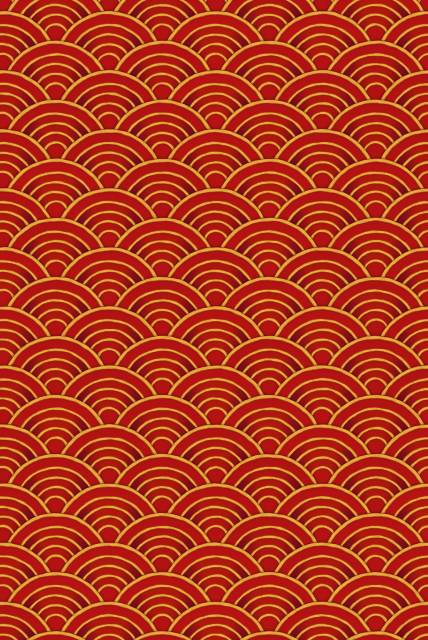
This pattern is drawn by a Shadertoy shader. Its source:

```glsl
// Overlapping red scallop waves with hand-painted gold rings.
#define TILES_HIGH 6.0     // canvas height in fan spacings
#define ROW_PITCH 0.2768   // vertical step between rows of fans
#define FIRST_TOP vec2(0.023, 0.102)
#define RADIUS 0.512
#define FIRST_BAND 0.115   // from the rim to the second ring
#define RING_STEP 0.09     // between the inner rings
#define OUTER_LINE 0.034
#define INNER_LINE 0.025
#define RED vec3(0.70, 0.075, 0.07)
#define CRIMSON vec3(0.45, 0.04, 0.10)
#define GOLD vec3(0.91, 0.70, 0.25)

float hash(vec2 p) {
    return fract(sin(dot(p, vec2(127.1, 311.7))) * 4375.85);
}

// Layered sines: a smooth signed unevenness
float waver(vec2 p) {
    return 0.5 * sin(p.x * 17.0 + 2.0 * sin(p.y * 13.0))
         + 0.3 * sin(p.y * 31.0 + p.x * 23.0)
         + 0.2 * sin(p.x * 59.0 - p.y * 47.0);
}

// Enamel between the rings, shaded towards the feet of the fan
vec3 enamel(float band, float side, float seed) {
    vec3 warm = vec3(0.68, 0.10, 0.045);
    float inner = step(0.5, band) * step(band, 3.5);
    float shade = smoothstep(0.35, 0.85, side);
    float strength = inner * (1.2 - 0.3 * band);
    vec3 base = mix(RED, warm, inner * (0.5 + 0.3 * seed));
    return mix(base, CRIMSON, shade * strength) * (0.98 + 0.04 * seed);
}

// Colour of one fan; q is measured from its centre, y up
vec3 fan(vec2 q, float r, vec2 pos, float seed, float px) {
    float depth = RADIUS - r - 0.5 * OUTER_LINE;
    float inset = depth - FIRST_BAND + RING_STEP;
    bool rim = depth < 0.5 * FIRST_BAND;
    float ring = clamp(round(inset / RING_STEP), 1.0, 4.0);
    float band = clamp(floor(inset / RING_STEP), 0.0, 4.0);
    float offset = rim ? depth : inset - ring * RING_STEP;
    float halfWidth = 0.5 * (rim ? OUTER_LINE : INNER_LINE);
    halfWidth *= 1.0 + 0.18 * waver(pos * 1.7 + seed);

    vec3 col = enamel(band, abs(q.x) / max(r, 0.001), seed);

    // Thin shadow below each gold line
    float below = max(offset - halfWidth, 0.0);
    col *= 1.0 - 0.15 * exp(-below * 110.0) * step(0.0, offset);

    // Gold with a bright core and uneven brushwork
    vec3 ochre = vec3(0.74, 0.39, 0.13);
    float edge = abs(offset) / halfWidth;
    float brush = 0.5 + 0.5 * waver(pos * 2.3 + 4.0 * seed);
    vec3 gold = mix(GOLD, ochre, smoothstep(0.3, 1.0, edge) * 0.75 + 0.25 * brush);
    float line = 1.0 - smoothstep(-0.7 * px, 0.7 * px, abs(offset) - halfWidth);
    return mix(col, gold, line);
}

void mainImage(out vec4 fragColor, in vec2 fragCoord) {
    float px = TILES_HIGH / iResolution.y;
    // Distances run right and down from the upper left corner
    vec2 pos = vec2(fragCoord.x, iResolution.y - fragCoord.y) * px;
    float row = floor((pos.y - FIRST_TOP.y) / ROW_PITCH);
    vec3 col = RED;

    // Paint the rows that can reach this point, back to front
    for (int i = -2; i <= 1; i++) {
        float k = row + float(i);
        float shift = FIRST_TOP.x + 0.5 * mod(k, 2.0);
        float column = round(pos.x - shift);
        vec2 centre = vec2(column + shift, FIRST_TOP.y + k * ROW_PITCH + RADIUS);
        vec2 q = (pos - centre) * vec2(1.0, -1.0);
        float seed = hash(vec2(column, k));
        float r = length(q) + 0.003 * waver(pos + seed * 3.0);
        float outside = r - RADIUS;

        // Dark contour cast on the fans behind
        col *= 1.0 - 0.35 * exp(-max(outside, 0.0) * 120.0);
        float cover = 1.0 - smoothstep(-0.6 * px, 0.6 * px, outside);
        col = mix(col, fan(q, r, pos, seed, px), cover);
    }
    fragColor = vec4(col, 1.0);
}
```
